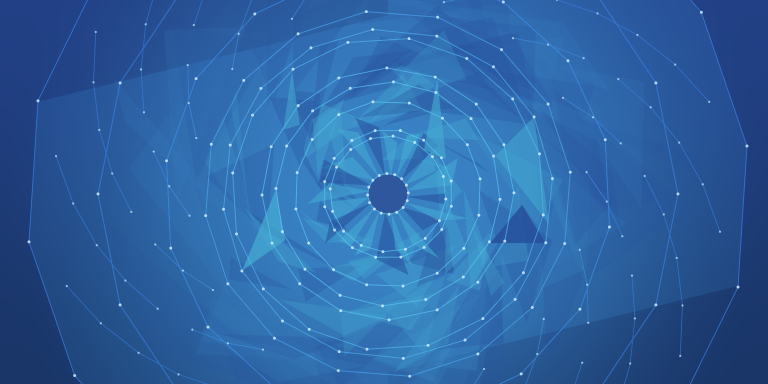
Reproduce this background procedurally as a WebGL 2 fragment shader.

```glsl
#version 300 es
precision highp float;

uniform vec2 u_resolution;
out vec4 fragColor;

const float SECTOR = radians(22.5);

vec3 hash3(float n) {
    return fract(sin(n * vec3(12.99, 78.23, 37.72) + vec3(1.3, 4.1, 2.7)) * 4375.85);
}

vec2 polar(float radius, float angle) {
    return radius * vec2(cos(angle), sin(angle));
}

float cross2(vec2 a, vec2 b) {
    return a.x * b.y - a.y * b.x;
}

float edge(vec2 p, vec2 a, vec2 b) {
    return cross2(p - a, b - a) / length(b - a);
}

float segment(vec2 p, vec2 a, vec2 b) {
    vec2 d = b - a;
    return length(p - a - d * clamp(dot(p - a, d) / dot(d, d), 0.0, 1.0));
}

// Coverage of a region whose signed distance is d
float cover(float d) {
    return clamp(0.5 - d * u_resolution.y, 0.0, 1.0);
}

float shard(vec2 p, vec2 a, vec2 b, vec2 c) {
    float winding = cross2(b - a, c - a) > 0.0 ? 1.0 : -1.0;
    return cover(max(max(winding * edge(p, a, b), winding * edge(p, b, c)), winding * edge(p, c, a)));
}

// Rotate p into the one of sixteen sectors centred on the given angle
vec2 foldSector(vec2 p, float middle) {
    float angle = mod(atan(p.y, p.x) - middle + 0.5 * SECTOR, SECTOR) - 0.5 * SECTOR;
    return polar(length(p), angle);
}

void main() {
    vec2 p = (gl_FragCoord.xy - 0.5 * u_resolution) / u_resolution.y - vec2(0.0104, -0.005);
    float r = length(p);
    vec3 cyan = vec3(0.27, 0.68, 0.83);
    vec3 deep = vec3(0.15, 0.31, 0.61);

    // Radial backdrop, bluer towards the top
    vec3 rim = mix(vec3(0.10, 0.21, 0.41), vec3(0.13, 0.25, 0.52), smoothstep(-0.5, 0.5, p.y));
    vec3 color = mix(vec3(0.20, 0.45, 0.70), rim, smoothstep(0.15, 1.05, r));

    // Broad facets, symmetric about the centre
    vec2 side = p.x > 0.0 ? -p : p;
    float inside = cover(foldSector(p, radians(18.75)).x - 0.943 * cos(0.5 * SECTOR));
    float below = cover((side.y - 0.465 - 0.247 * side.x) * 0.97);
    color += vec3(0.02, 0.055, 0.065) * inside * below;

    // Scattered translucent shards, from the outside in
    for (int i = 0; i < 100; i++) {
        vec3 h = hash3(float(i));
        vec3 k = hash3(float(i) + 151.0);
        float reach = mix(0.80, 0.16, float(i) / 99.0);
        float a = 6.2832 * h.x;
        float hit = shard(p, polar(reach, a),
            polar(reach * (0.5 + 0.35 * h.y), a + 0.25 + 0.45 * k.x),
            polar(reach * (0.65 + 0.5 * k.y), a - 0.1 - 0.4 * h.z));
        vec3 tint = k.z > 0.44 ? mix(vec3(0.21, 0.49, 0.75), cyan, smoothstep(0.65, 0.3, reach)) : deep;
        color = mix(color, tint, hit * mix(0.34, 0.16, smoothstep(0.25, 0.75, reach)));
    }

    // Star of wedges around the hub
    for (int i = 0; i < 20; i++) {
        vec3 h = hash3(float(i) + 300.0);
        float a = float(i) * 0.31416;
        float hit = shard(p, polar(0.048, a - 0.15), polar(0.14 + 0.08 * h.x, a + 0.25 * h.y),
            polar(0.13 + 0.06 * h.z, a - 0.18));
        color = mix(color, i % 3 == 0 ? deep : cyan, 0.55 * hit);
    }

    // Accent shards
    color = mix(color, cyan, 0.5 * shard(p, vec2(0.38, 0.20), vec2(0.28, 0.10), vec2(0.42, -0.08)));
    color = mix(color, cyan, 0.6 * shard(p, vec2(0.128, 0.30), vec2(0.094, 0.115), vec2(0.151, 0.09)));
    color = mix(color, cyan, 0.7 * shard(p, vec2(-0.292, 0.01), vec2(-0.38, -0.20), vec2(-0.268, -0.12)));
    color = mix(color, cyan, 0.5 * shard(p, vec2(-0.25, 0.32), vec2(-0.273, 0.167), vec2(-0.23, 0.18)));
    color = mix(color, deep, 0.85 * shard(p, vec2(0.266, -0.128), vec2(0.349, -0.029), vec2(0.411, -0.128)));

    // Hub
    color = mix(color, vec3(0.18, 0.34, 0.62), cover(r - 0.052));

    // Sixteen-sided rings: radius and first vertex in degrees
    vec2 rings[12] = vec2[](vec2(0.053, 3.0), vec2(0.151, 17.5), vec2(0.168, 11.5), vec2(0.243, 9.3),
        vec2(0.292, 19.7), vec2(0.328, 0.5), vec2(0.408, 14.8), vec2(0.430, 5.3),
        vec2(0.478, 6.8), vec2(0.583, 14.0), vec2(0.755, 0.0), vec2(0.943, 7.6));
    float lines = 0.0;
    float dots = 0.0;
    for (int i = 0; i < 12; i++) {
        vec2 q = foldSector(p, radians(rings[i].y) + 0.5 * SECTOR);
        vec2 corner = polar(rings[i].x, 0.5 * SECTOR);
        lines = max(lines, cover(abs(q.x - corner.x) - 0.0012));
        dots = max(dots, cover(length(vec2(q.x, abs(q.y)) - corner) - 0.0038));
    }

    // Sixteen arms of short links curling inwards
    for (int i = 0; i < 7; i++) {
        float radius = 0.870 - 0.05 * float(i);
        vec2 q = foldSector(p, radians(20.125 + 8.25 * float(i)));
        vec2 a = polar(radius, -0.072);
        vec2 b = polar(radius - 0.05, 0.072);
        if (i != 4) lines = max(lines, 0.8 * cover(segment(q, a, b) - 0.0011));
        dots = max(dots, 0.8 * cover(min(length(q - a), length(q - b)) - 0.0028));
    }
    vec3 lineColor = mix(vec3(0.36, 0.78, 0.95), vec3(0.22, 0.52, 0.92), smoothstep(0.25, 0.7, r));
    color = mix(color, lineColor, 0.7 * lines);
    color = mix(color, vec3(0.80, 0.93, 1.0), 0.85 * dots);
    fragColor = vec4(color, 1.0);
}
```
